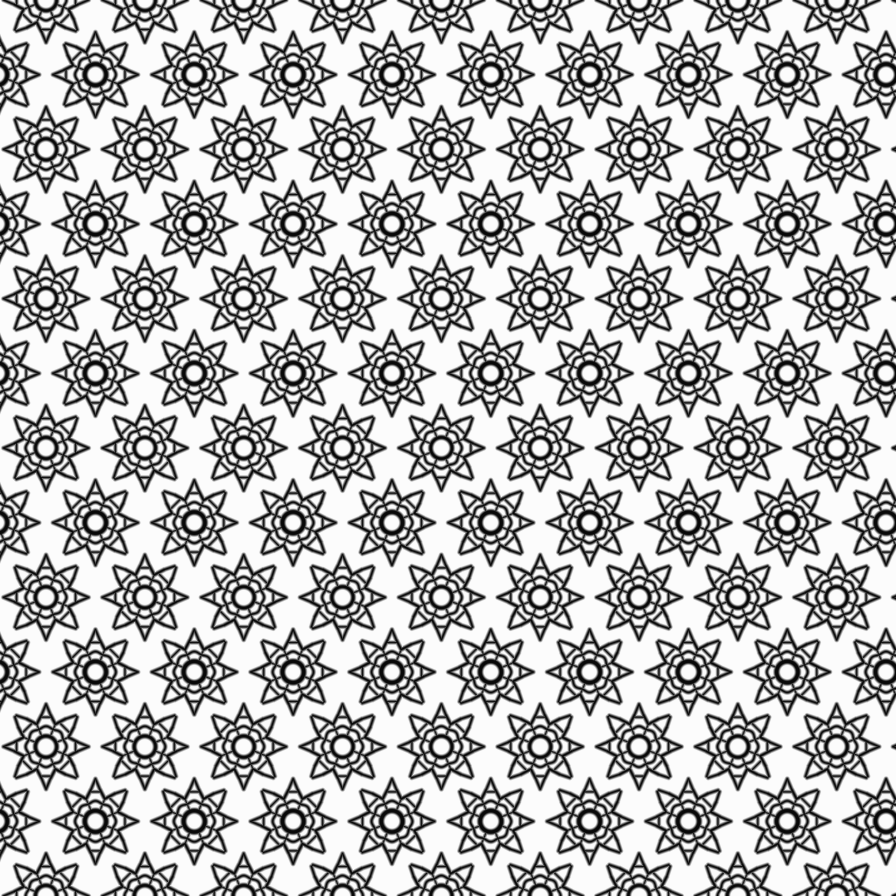
Write a WebGL 2 fragment shader that draws this pattern.

```glsl
#version 300 es
precision highp float;
// Staggered rows of black eight-pointed line stars on white.
// Each star is folded into one half-arm, whose strokes are distances to
// segments and rings; the two nearest rows are merged so tips may overlap.

uniform vec2 u_resolution;
out vec4 fragColor;

const float PI = 3.14159265;
const float STAR_RADIUS = 0.0484;
const float COLUMN_PITCH = 0.1103;
const float ROWS = 12.0;

float segment(vec2 p, vec2 a, vec2 b) {
  vec2 ab = b - a;
  return length(p - a - ab * clamp(dot(p - a, ab) / dot(ab, ab), 0.0, 1.0));
}

// Signed distance to the star's strokes, in units of the star radius
float star(vec2 p, float oddRow) {
  float r = length(p);
  float angle = atan(p.y, p.x + 1e-6);
  float arm = floor(angle / (PI / 4.0) + 0.5);
  float diagonal = mod(arm, 2.0);
  float folded = abs(angle - arm * PI / 4.0);
  vec2 q = r * vec2(cos(folded), sin(folded));
  vec2 edge = vec2(cos(PI / 8.0), sin(PI / 8.0));

  // Hub ring, slightly heavier on alternate rows
  float d = abs(r - 0.245) - mix(0.050, 0.060, oddRow);

  // Scalloped ring and the spokes that divide it into beads
  d = min(d, abs(r - 0.45 - 0.02 * cos(8.0 * folded)) - 0.036);
  d = min(d, segment(q, edge * 0.27, edge * 0.56) - 0.026);

  // Pointed arm: slim on the axes, fuller on the diagonals
  vec2 valley = edge * 0.56;
  vec2 shoulder = mix(vec2(0.73, 0.105), vec2(0.77, 0.135), diagonal);
  vec2 tip = mix(vec2(0.98, 0.0), vec2(0.99, 0.025), diagonal);
  d = min(d, segment(q, valley, shoulder) - 0.040);
  d = min(d, segment(q, shoulder, tip) - 0.036);
  d = min(d, segment(q, tip, vec2(tip.x, 0.0)) - 0.030);

  // Crossbar inside the arm
  float bar = mix(0.68, 0.61, diagonal);
  return min(d, segment(q, vec2(bar, 0.0), vec2(bar, 0.13)) - 0.030);
}

void main() {
  vec2 uv = gl_FragCoord.xy / u_resolution.y;
  float d = 1e3;

  // Row below and row above this point
  for (int i = 0; i < 2; i++) {
    float row = floor(uv.y * ROWS) + float(i);
    float oddRow = mod(row, 2.0);
    float column = (uv.x - 0.0514) / COLUMN_PITCH - 0.5 * oddRow;
    float x = (fract(column + 0.5) - 0.5) * COLUMN_PITCH;
    d = min(d, star(vec2(x, uv.y - row / ROWS) / STAR_RADIUS, oddRow));
  }

  // Soft printed edge, never sharper than one pixel
  float soft = max(0.040, 0.8 / (u_resolution.y * STAR_RADIUS));
  float ink = 1.0 - smoothstep(-soft, soft, d);
  fragColor = vec4(vec3(mix(0.99, 0.03, ink)), 1.0);
}
```
